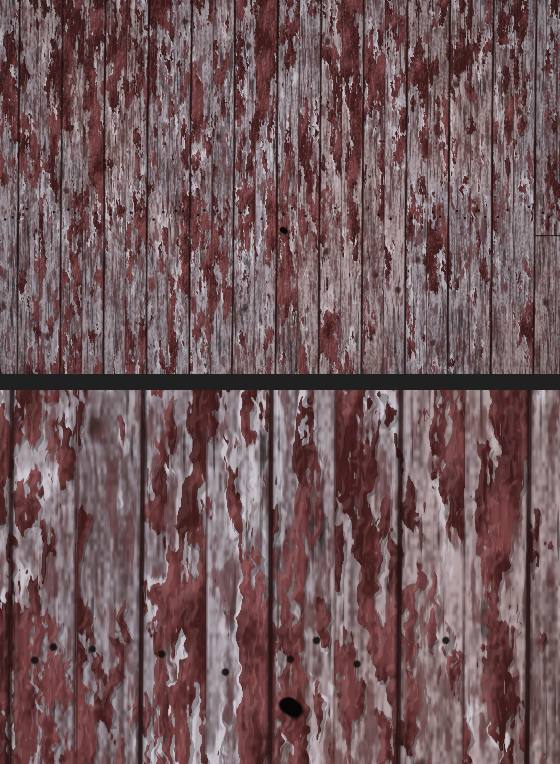
Top, the full canvas; bottom, a detail of the centre.
Give the GLSL for this texture, as a Shadertoy shader.

```glsl
// Weathered barn siding: 13 vertical boards, each split by a shallow bead.
// Stretched noise makes the grey grain; a thresholded noise field leaves
// flakes of red paint with pale primer rims. Knots and nails are scattered.

float hash(vec2 p) {
    return fract(sin(dot(p, vec2(127.1, 311.7))) * 43758.5);
}

float noise(vec2 p) {
    vec2 i = floor(p), f = fract(p);
    f = f * f * (3.0 - 2.0 * f);
    return mix(mix(hash(i), hash(i + vec2(1, 0)), f.x),
               mix(hash(i + vec2(0, 1)), hash(i + vec2(1, 1)), f.x), f.y);
}

float fbm(vec2 p) {
    float sum = 0.0, amp = 0.53;
    for (int i = 0; i < 4; i++) {
        sum += amp * noise(p);
        p = p * 2.03 + 17.3;
        amp *= 0.5;
    }
    return sum;
}

// Positive where paint survives; coverage grows towards the top.
float paintField(vec2 p, float strip) {
    vec2 q = p + 0.007 * vec2(noise(p * 110.0), noise(p * 80.0 + 9.0));
    float shift = 13.7 * hash(vec2(strip, 5.0));
    float broad = fbm(q * vec2(24.0, 5.5) + shift);
    float ragged = fbm(q * vec2(95.0, 24.0) + shift);
    float bias = 0.07 * (hash(vec2(strip, 8.0)) - 0.5);
    return 0.52 * broad + 0.48 * ragged + bias - mix(0.585, 0.495, p.y);
}

void mainImage(out vec4 fragColor, in vec2 fragCoord) {
    vec2 uv = fragCoord / iResolution.xy;
    vec2 p = vec2(1.5 * uv.x, uv.y);

    // Board layout: deep seams at whole numbers, beads at halves
    float b = 13.0 * (uv.x - 0.035 + 0.005 * (1.0 - uv.y));
    b += 0.02 * (noise(vec2(p.y * 3.0, floor(b + 0.5))) - 0.5);
    float strip = floor(2.0 * b);
    float across = fract(2.0 * b);
    float seed = hash(vec2(strip, 3.0));
    float seamDist = abs(b - floor(b + 0.5));
    float beadDist = abs(fract(b) - 0.5);

    // Replaced short board at the lower right
    float patchBoard = step(12.0, b) * (1.0 - smoothstep(0.368, 0.371, p.y));

    // Knots and nail holes in each strip
    float knot = 0.0, swirl = 0.0, nail = 0.0;
    for (int k = 0; k < 4; k++) {
        vec2 id = vec2(strip, float(k) + 20.0);
        vec2 c = vec2(0.25 + 0.5 * hash(id), (float(k) + hash(id + 0.5)) / 4.0);
        vec2 d = vec2((across - c.x) * 0.0577, p.y - c.y);
        float r = length(d * vec2(1.0, 0.75)) + 0.005 * (noise(p * 140.0) - 0.5);
        float exists = step(0.78, hash(id + 7.1));
        knot = max(knot, exists * (1.0 - smoothstep(0.003, 0.011, r)));
        swirl += exists * exp(-r * r / 0.0005);
    }
    for (int k = 0; k < 2; k++) {
        vec2 id = vec2(strip, float(k) + 40.0);
        vec2 c = vec2(0.32 + 0.36 * float(k) + 0.16 * (hash(id) - 0.5),
                      0.43 + 0.035 * (hash(id + 2.3) - 0.5));
        float r = length(vec2((across - c.x) * 0.0577, p.y - c.y));
        nail = max(nail, step(0.3, hash(id + 4.0)) * (1.0 - smoothstep(0.002, 0.0045, r)));
    }

    // Bare wood: fine grain, weather blotches and hairline cracks
    float bend = 1.6 * swirl + 0.6 * noise(p * vec2(8.0, 5.0));
    float grain = fbm(vec2(p.x * 150.0 + bend, p.y * 9.0) + 40.0 * seed);
    float fibre = noise(vec2(p.x * 380.0 + bend, p.y * 34.0));
    float blotch = fbm(p * vec2(24.0, 9.0) + 31.0 * seed);
    float speck = noise(p * vec2(340.0, 190.0));
    float tone = 0.32 * grain + 0.2 * fibre + 0.28 * blotch + 0.2 * speck;
    tone += 0.06 * (seed - 0.5);
    vec3 col = mix(vec3(0.32, 0.245, 0.25), vec3(0.655, 0.615, 0.635),
                   smoothstep(0.2, 0.70, tone));
    col *= mix(vec3(1.03, 0.98, 0.96), vec3(0.99, 1.0, 1.02),
               smoothstep(0.3, 0.65, fbm(p * vec2(9.0, 3.0) + 6.0)));
    float crack = smoothstep(0.78, 0.9, noise(vec2(p.x * 260.0 + bend, p.y * 13.0 + 3.0)));
    col *= 1.0 - 0.42 * crack;
    col = mix(col, vec3(0.19, 0.11, 0.10), 0.8 * knot);

    // Pale primer near the flakes, then a shadow under their lower edge
    float field = paintField(p, strip) - patchBoard;
    float lifted = paintField(p + vec2(-0.002, 0.003), strip) - patchBoard;
    float primer = smoothstep(0.52, 0.60, fbm(p * vec2(38.0, 12.0) + 50.0))
                 * smoothstep(-0.09, -0.03, field + 0.05 * (grain - 0.5));
    col = mix(col, vec3(0.79, 0.77, 0.80), primer * (0.35 + 0.55 * fibre));
    col *= 1.0 - 0.28 * smoothstep(-0.006, 0.012, lifted);

    // Red paint, worn through along the fibres
    float wear = 0.06 * (fibre - 0.5) + 0.05 * (speck - 0.5) + 0.09 * (grain - 0.5);
    float paint = smoothstep(-0.007, 0.009, field - wear);
    float fade = fbm(p * vec2(42.0, 18.0) + 80.0);
    vec3 red = mix(vec3(0.25, 0.11, 0.11), vec3(0.43, 0.235, 0.24),
                   smoothstep(0.30, 0.68, fade + 0.2 * (speck - 0.5) - 0.12 * (p.y - 0.5)));
    red *= 0.86 + 0.26 * fibre;
    red += 0.07 * smoothstep(0.006, 0.03, field - lifted);
    col = mix(col, red, paint * (1.0 - 0.5 * knot));

    // Thin red stain left in the pores of the bare wood
    float stain = smoothstep(0.54, 0.70, fbm(p * vec2(130.0, 30.0) + 12.0));
    col = mix(col, vec3(0.33, 0.18, 0.18), 0.6 * stain * (1.0 - paint) * (1.0 - primer));

    // Nails and the single open knot hole
    col = mix(col, vec3(0.07, 0.05, 0.05), 0.9 * nail);
    float hole = length((p - vec2(0.760, 0.383)) * vec2(1.0, 1.15))
               + 0.008 * (noise(p * 90.0) - 0.5);
    col = mix(col, vec3(0.03, 0.02, 0.02), 1.0 - smoothstep(0.009, 0.013, hole));

    // Seams, beads, lit board edges and the short board's cut
    col *= 1.0 - 0.2 * (1.0 - smoothstep(0.015, 0.065, seamDist));
    col += 0.05 * (1.0 - smoothstep(0.0, 0.018, abs(seamDist - 0.045)));
    float seamDepth = 0.7 + 0.25 * noise(vec2(floor(b + 0.5), p.y * 14.0));
    col = mix(col, vec3(0.14, 0.065, 0.065), seamDepth * (1.0 - smoothstep(0.009, 0.026, seamDist)));
    float beadWear = 0.15 + 0.6 * noise(vec2(strip, p.y * 12.0));
    col = mix(col, vec3(0.22, 0.12, 0.12), beadWear * (1.0 - smoothstep(0.004, 0.021, beadDist)));
    float cut = step(12.0, b) * (1.0 - smoothstep(0.001, 0.003, abs(p.y - 0.37)));
    col = mix(col, vec3(0.10, 0.06, 0.06), 0.8 * cut);

    // Soft darkening towards the corners
    vec2 e = uv - 0.5;
    col *= 1.05 - 0.36 * dot(e, e);
    fragColor = vec4(clamp(col, 0.0, 1.0), 1.0);
}
```
